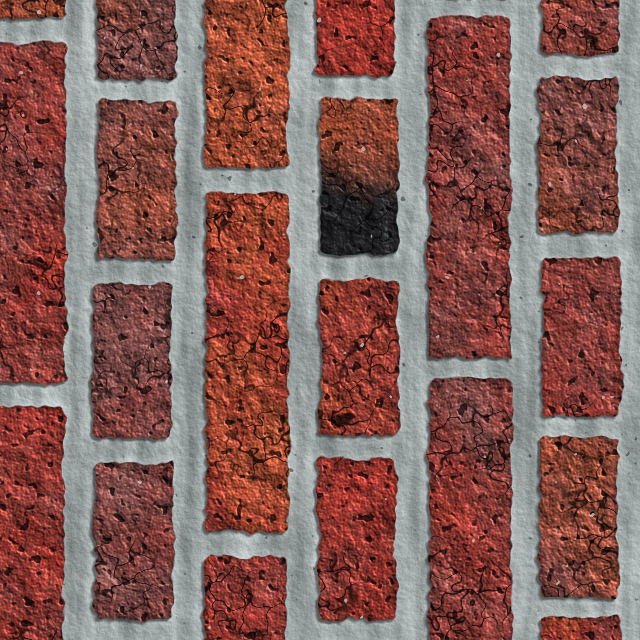
This texture is drawn by a Shadertoy shader. Its source:

```glsl
const vec2 toLight = vec2(0.7, 0.7);
const float columnPitch = 0.1742;
const float brickPitch = 0.566;

struct Brick {
    float dist;   // signed distance to the ragged outline
    vec2 id;      // column and row
    vec2 local;   // position from the brick centre
};

vec2 hash2(vec2 p) {
    vec2 q = vec2(dot(p, vec2(127.1, 311.7)), dot(p, vec2(269.5, 183.3)));
    return fract(sin(q) * 43758.5);
}

float gradientNoise(vec2 p) {
    vec2 i = floor(p), f = fract(p);
    vec2 u = f * f * f * (f * (f * 6.0 - 15.0) + 10.0);
    vec4 corner;
    for (int k = 0; k < 4; k++) {
        vec2 o = vec2(k & 1, k >> 1);
        corner[k] = dot(hash2(i + o) * 2.0 - 1.0, f - o);
    }
    return mix(mix(corner.x, corner.y, u.x), mix(corner.z, corner.w, u.x), u.y);
}

float fbm(vec2 p) {
    float sum = 0.0, amp = 1.0;
    for (int i = 0; i < 5; i++) {
        sum += amp * gradientNoise(p);
        p = mat2(1.6, 1.2, -1.2, 1.6) * p + 17.3;
        amp *= 0.7;
    }
    return sum;
}

// Broken network of cracks along cell borders
float cracks(vec2 p) {
    vec2 q = p * 23.0 + 0.8 * vec2(gradientNoise(p * 45.0), gradientNoise(p * 45.0 + 9.0));
    float nearest = 9.0, second = 9.0;
    for (int k = 0; k < 9; k++) {
        vec2 c = floor(q) + vec2(k % 3, k / 3) - 1.0;
        float d = length(c + hash2(c) - q);
        second = min(second, max(nearest, d));
        nearest = min(nearest, d);
    }
    float line = 1.0 - smoothstep(0.02, 0.11, second - nearest);
    return line * smoothstep(-0.12, 0.2, gradientNoise(p * 8.0 + 4.0));
}

float pits(vec2 p) {
    return smoothstep(0.2, 0.42, gradientNoise(p * 60.0) + 0.4 * gradientNoise(p * 130.0));
}

float brickRelief(vec2 p) { return fbm(p * 16.0) - 0.25 * pits(p); }

// Long bricks in even columns, half-length bricks in odd ones
Brick findBrick(vec2 p) {
    float firstJoint[6] = float[](0.384, 0.012, 0.151, 0.017, 0.424, 0.05);
    p += 0.008 * vec2(gradientNoise(p * 19.0), gradientNoise(p * 19.0 + 5.0));
    p += 0.007 * vec2(gradientNoise(p * 65.0 + 2.0), gradientNoise(p * 65.0 + 8.0));
    float column = floor((p.x + 0.051) / columnPitch);
    float odd = mod(column, 2.0);
    float len = brickPitch / (1.0 + odd);
    float y = p.y - firstJoint[clamp(int(column), 0, 5)];
    vec2 id = vec2(column, floor(y / len));
    vec2 local = vec2(p.x - 0.036 - column * columnPitch, y - (id.y + 0.5) * len);
    vec2 vary = hash2(id + 3.0) - 0.5;
    local.x += 0.008 * vary.x;
    vec2 halfSize = vec2(0.064 - 0.003 * odd, len * 0.5 - 0.018 + 0.007 * vary.y);
    vec2 q = abs(local) - halfSize + 0.007;
    float dist = length(max(q, 0.0)) + min(max(q.x, q.y), 0.0) - 0.007;
    return Brick(dist, id, local);
}

vec3 brickColor(vec2 p, Brick b) {
    float maroonShare[6] = float[](0.35, 0.9, 0.1, 0.1, 0.45, 0.5);
    vec2 vary = hash2(b.id + 11.0);
    float blotch = fbm(p * 5.0 + b.id * 7.0);
    float maroon = maroonShare[clamp(int(b.id.x), 0, 5)] + 0.5 * (vary.x - 0.5) + 0.7 * blotch;
    float crimson = smoothstep(0.3, 0.7, vary.y + 0.4 * blotch);
    vec3 color = mix(vec3(0.64, 0.30, 0.20), vec3(0.59, 0.20, 0.17), crimson);
    color = mix(color, vec3(0.46, 0.28, 0.27), clamp(maroon, 0.0, 1.0));
    // One kiln-burnt header, blackened towards its foot
    float burnt = b.id == vec2(3.0, 2.0) ? 1.0 : 0.0;
    burnt *= 1.0 - smoothstep(-0.06, 0.07, b.local.y + 0.06 * blotch);
    color = mix(color, vec3(0.13, 0.13, 0.14), burnt);
    // Grain, hollows and cracks
    float relief = brickRelief(p);
    float lit = relief - brickRelief(p + toLight * 0.0025);
    color *= clamp(0.98 + 2.2 * lit + 0.3 * relief, 0.3, 1.6);
    color += vec3(0.10, 0.11, 0.10) * smoothstep(0.05, 0.3, lit);
    color *= (1.0 - 0.6 * pits(p)) * (1.0 - 0.7 * cracks(p));
    color *= 0.75 + 0.25 * smoothstep(0.0, 0.008, -b.dist);
    // Flecks of lime
    float fleck = smoothstep(0.47, 0.54, gradientNoise(p * 75.0 + 31.0));
    return mix(color, vec3(0.78, 0.76, 0.74), 0.8 * fleck);
}

vec3 mortarColor(vec2 p, float dist) {
    float streak = gradientNoise(p * vec2(32.0, 4.0)) + 0.5 * gradientNoise(p * vec2(75.0, 13.0));
    float lit = fbm(p * 20.0) - fbm(p * 20.0 + toLight * 0.05);
    float tone = 0.4 + 0.8 * streak + 1.1 * lit + 0.4 * exp(-dist * 110.0);
    vec3 color = mix(vec3(0.47, 0.505, 0.50), vec3(0.75, 0.78, 0.78), clamp(tone, -0.3, 1.2));
    color *= 1.0 - 0.4 * smoothstep(0.42, 0.52, gradientNoise(p * 85.0 + 13.0));
    // Shadow thrown by the brick on the side away from the light
    float shadow = 1.0 - smoothstep(-0.003, 0.003, findBrick(p + toLight * 0.006).dist);
    return color * (1.0 - 0.5 * shadow);
}

void mainImage(out vec4 fragColor, in vec2 fragCoord) {
    vec2 p = fragCoord / iResolution.y;
    float pixel = 1.0 / iResolution.y;
    Brick b = findBrick(p);
    float mortar = smoothstep(-pixel, pixel, b.dist);
    vec3 color = mix(brickColor(p, b), mortarColor(p, max(b.dist, 0.0)), mortar);
    fragColor = vec4(clamp(color, 0.0, 1.0), 1.0);
}
```
